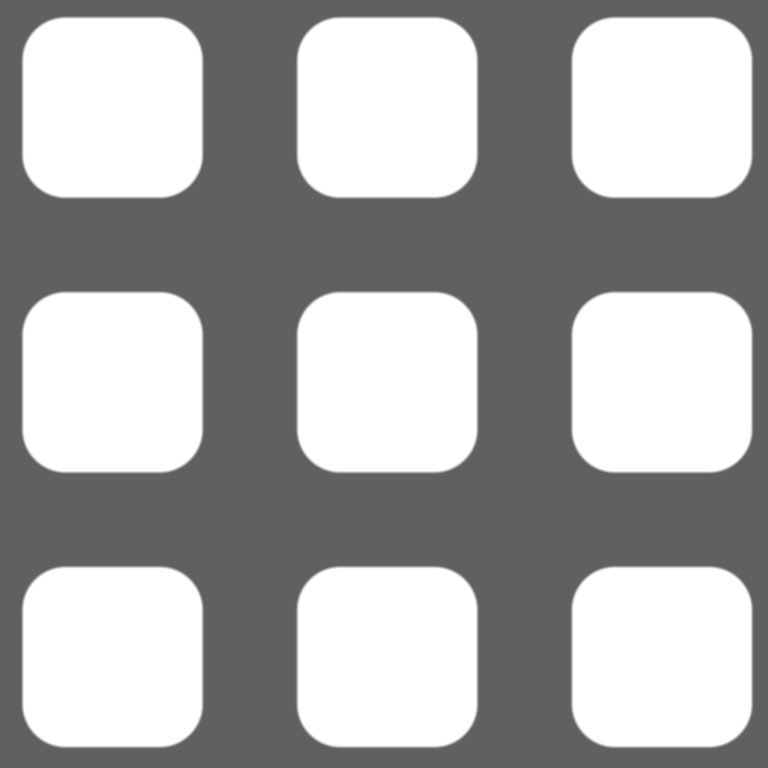
Reproduce this pattern procedurally as a three.js fragment shader.

```glsl
// Three by three grid of white rounded squares on a plain grey ground.
varying vec2 vUv;

const vec3 GROUND_COLOR = vec3(0.378);
const vec3 TILE_COLOR = vec3(1.0);
const float PITCH = 0.3577;                      // distance between tile centers
const vec2 GRID_CENTER = vec2(0.5043, 0.5022);   // center of the middle tile
const float TILE_HALF_SIZE = 0.1173;
const float CORNER_RADIUS = 0.056;
const float EDGE_SOFTNESS = 0.0028;              // half width of the blended edge

// Signed distance to a square with rounded corners, negative inside
float roundedSquare(vec2 p, float halfSize, float radius) {
  vec2 q = abs(p) - (halfSize - radius);
  return length(max(q, 0.0)) + min(max(q.x, q.y), 0.0) - radius;
}

// Offset from the center of the nearest tile
vec2 repeatCell(vec2 p, float pitch) {
  return (fract(p / pitch + 0.5) - 0.5) * pitch;
}

void main() {
  vec2 cell = repeatCell(vUv - GRID_CENTER, PITCH);
  float edge = roundedSquare(cell, TILE_HALF_SIZE, CORNER_RADIUS);
  float coverage = 1.0 - smoothstep(-EDGE_SOFTNESS, EDGE_SOFTNESS, edge);
  gl_FragColor = vec4(mix(GROUND_COLOR, TILE_COLOR, coverage), 1.0);
}
```
